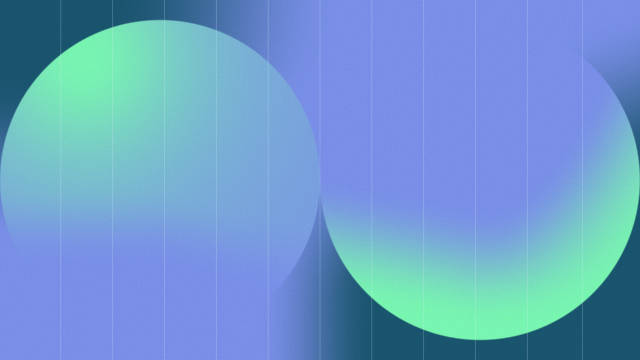
Give the GLSL for this background, as a Shadertoy shader.

```glsl
const float RADIUS = 0.4444;
const vec3 PERIWINKLE = vec3(0.475, 0.56, 0.905);
const vec3 DEEP_TEAL = vec3(0.10, 0.33, 0.43);
const vec3 MINT = vec3(0.47, 0.96, 0.69);

vec2 hashGradient(vec2 cell) {
    float angle = 6.2832 * fract(sin(dot(cell, vec2(127.1, 311.7))) * 43758.5);
    return vec2(cos(angle), sin(angle));
}

float gradientNoise(vec2 p) {
    vec2 cell = floor(p), f = fract(p);
    vec2 w = f * f * f * (f * (f * 6.0 - 15.0) + 10.0);
    vec2 e = vec2(0.0, 1.0);
    float low = mix(dot(hashGradient(cell), f),
                    dot(hashGradient(cell + e.yx), f - e.yx), w.x);
    float high = mix(dot(hashGradient(cell + e.xy), f - e.xy),
                     dot(hashGradient(cell + e.yy), f - e.yy), w.x);
    return mix(low, high, w.y);
}

// Two dark clouds: upper left corner and lower right side
vec3 backdrop(vec2 p) {
    float corner = 1.0 - smoothstep(0.3, 0.95, length((p - vec2(-0.889, 0.5)) * vec2(1.0, 1.4)));
    float rim = 0.38 * p.x - 0.1;
    float side = smoothstep(-0.17, 0.16, p.x) * (1.0 - smoothstep(rim - 0.25, rim + 0.25, p.y));
    return mix(PERIWINKLE, DEEP_TEAL, max(corner, side));
}

// Mint light falling off from the upper left, fading toward the base
float leftGlow(vec2 p) {
    float d = length(p - vec2(-0.66, 0.34)) / 0.32;
    float fade = smoothstep(-0.24, -0.02, p.y + 0.25 * max(p.x + 0.45, 0.0));
    return fade / (1.0 + d * d);
}

// Mint crescent below a curve that rises to the right
float rightGlow(vec2 p) {
    float bend = max(p.x - 0.42, 0.0);
    float curve = -0.12 - 0.2 * p.x + 2.4 * bend * bend;
    float slope = -0.2 + 4.8 * bend;
    return smoothstep(-0.13, 0.2, (curve - p.y) / sqrt(1.0 + slope * slope));
}

float disc(vec2 p, vec2 center, float soft) {
    return 1.0 - smoothstep(-soft, soft, length(p - center) - RADIUS);
}

// Thin vertical rules, the last one set slightly apart
float rules(float x, float pixel) {
    x -= 0.009 * step(0.66, x);
    float d = abs(x - 0.144 * round(x / 0.144));
    float soft = max(pixel, 0.0015);
    return (1.0 - smoothstep(0.0, soft, d)) * step(abs(x), 0.8);
}

void mainImage(out vec4 fragColor, in vec2 fragCoord) {
    vec2 p = (fragCoord - 0.5 * iResolution.xy) / iResolution.y;
    float pixel = 1.0 / iResolution.y;
    float soft = max(pixel, 0.0025);

    vec3 color = backdrop(p);
    color = mix(color, mix(PERIWINKLE, MINT, leftGlow(p)), disc(p, vec2(-RADIUS, 0.0), soft));
    color = mix(color, mix(PERIWINKLE, MINT, rightGlow(p)), disc(p, vec2(RADIUS, 0.0), soft));

    color = mix(color, vec3(0.85, 0.95, 1.0), 0.2 * rules(p.x, pixel));
    color += 0.015 * gradientNoise(p * 170.0);   // fine grain
    fragColor = vec4(color, 1.0);
}
```
